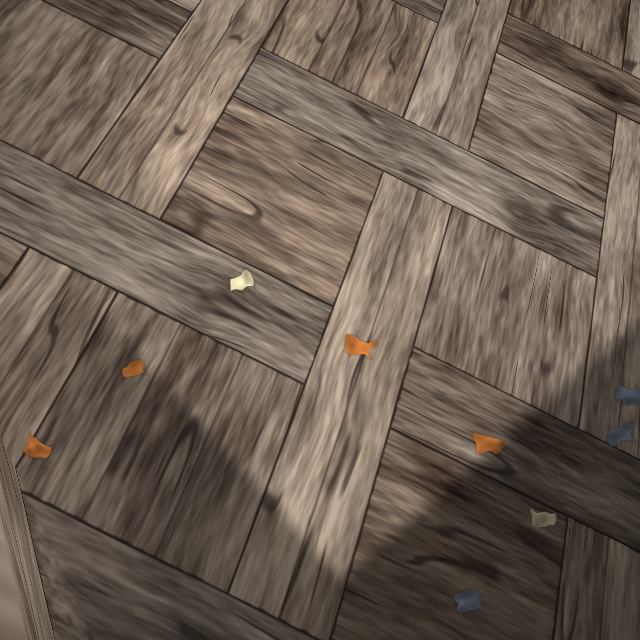
Give the GLSL for this texture, as a Shadertoy shader.

```glsl
// Worn basket-weave parquet seen at an angle, with a shaft of light and scraps of paper.

// Wood colours
const vec3 DARK_WOOD = vec3(0.17, 0.13, 0.11);
const vec3 PALE_WOOD = vec3(0.62, 0.56, 0.50);
const vec3 JOINT = vec3(0.13, 0.10, 0.09);
// Scrap colours
const vec3 ORANGE = vec3(0.70, 0.42, 0.20);
const vec3 CREAM = vec3(0.74, 0.70, 0.56);
const vec3 BLUE_GREY = vec3(0.47, 0.51, 0.56);
// Layout, in canvas units
const float STRIP = 0.32;                        // strip width per period
const vec2 VANISHING = vec2(1.126, -1.159);      // where the upright strips meet
const float BAND_SLOPE = 0.5;
const vec2 LIGHT_TIP = vec2(0.534, 0.90);
// Wear
const float BASE_TONE = 0.66;
const float PIECE_VARIATION = 0.14;
const float SCRAP_SIZE = 0.018;
const int SCRAPS = 9;

float hash(vec2 p) {
    return fract(sin(dot(p, vec2(127.1, 311.7))) * 43758.5453);
}

float noise(vec2 p) {
    vec2 i = floor(p), f = fract(p);
    f = f * f * (3.0 - 2.0 * f);
    return mix(mix(hash(i), hash(i + vec2(1, 0)), f.x),
               mix(hash(i + vec2(0, 1)), hash(i + vec2(1, 1)), f.x), f.y);
}

// Canvas point (y down) to weave coordinates, one period per unit
vec2 floorPlane(vec2 p) {
    float s = (VANISHING.x - p.x) / (p.y - VANISHING.y);
    float t = p.y - BAND_SLOPE * p.x;
    float u = (0.70 - s) / (0.167 * s + 0.269);
    float bend = STRIP + (p.x - 0.23 * (p.y - 0.625)) / 0.156;
    return vec2(min(u, max(bend, 0.03)), (t + 0.130) / (0.311 + 0.172 * t));
}

vec3 wood(vec2 w) {
    // Find the box of the piece: upright strip, cross band or square
    vec2 cell = floor(w), f = fract(w);
    bool even = mod(cell.x + cell.y, 2.0) < 0.5;
    bool inStrip = f.x < STRIP, inBand = f.y < STRIP;
    vec2 lo = cell + STRIP, hi = cell + 1.0;
    bool across = even;
    float planks = 1.0, tone = BASE_TONE;
    if (inStrip && (!inBand || even)) {
        float j = (inBand || even) ? cell.y : cell.y + 1.0;
        lo = vec2(cell.x, j - 1.0 + STRIP);
        hi = vec2(cell.x + STRIP, j + 1.0);
        across = false; planks = 2.0; tone += 0.17;
    } else if (inBand) {
        float i = (inStrip || !even) ? cell.x : cell.x + 1.0;
        lo = vec2(i - 1.0 + STRIP, cell.y);
        hi = vec2(i + 1.0, cell.y + STRIP);
        across = true; tone -= 0.15;
    } else if (!even) planks = 1.0 + 2.0 * mod(cell.y, 2.0);
    vec2 edge = min(w - lo, hi - w);
    float gap = min(edge.x, edge.y);

    // Turn the grain along the piece, then split it into planks
    vec2 q = across ? w.yx : w, a = across ? lo.yx : lo, b = across ? hi.yx : hi;
    float lane = (q.x - a.x) / (b.x - a.x) * planks;
    float seam = abs(fract(lane + 0.5) - 0.5) * (b.x - a.x) / planks;
    float seed = hash(lo * 3.7 + 5.0);
    float plankSeed = hash(vec2(floor(lane) + 2.0, seed * 19.0));
    tone += PIECE_VARIATION * (seed + plankSeed - 1.0);

    // Fibres bend around a knot and wander a little along their length
    vec2 knot = q - mix(a, b, vec2(0.3 + 0.4 * plankSeed, 0.2 + 0.6 * seed));
    float knotPull = exp(-90.0 * dot(knot, knot)) * step(0.55, plankSeed);
    q.x += 0.022 * (noise(q * vec2(5, 4) + seed * 40.0) - 0.5) - 0.5 * knot.x * knotPull;
    q += plankSeed * 31.0;
    float patches = noise(q * vec2(4.0, 3.0) + 3.0);
    float broad = noise(q * vec2(14.0, 2.4));
    float middle = noise(q * vec2(46.0, 6.0));
    float fine = noise(q * vec2(95.0, 11.0));
    float hair = noise(q * vec2(165.0, 24.0));
    tone += 0.34 * (patches - 0.5) + 0.40 * (broad - 0.5) + 0.36 * (middle - 0.5);
    tone += 0.34 * (fine - 0.5) + 0.26 * (hair - 0.5) - 0.2 * knotPull;

    // Long cracks, broken by a mask
    float ridge = abs(noise(q * vec2(15.0, 1.6) + 7.0) - 0.5);
    float crack = (1.0 - smoothstep(0.01, 0.05, ridge)) * smoothstep(0.5, 0.75, noise(q * vec2(5, 6)));
    vec3 col = mix(DARK_WOOD, PALE_WOOD, clamp(tone, -0.1, 1.12));
    col *= mix(vec3(1.03, 0.99, 0.95), vec3(0.98, 1.0, 1.02), seed);
    col = mix(col, JOINT, 0.6 * crack);
    col = mix(JOINT, col, mix(0.55, 1.0, smoothstep(0.0, 0.007, seam)));
    float joint = smoothstep(0.0, 0.008, gap + 0.005 * (middle - 0.4));
    return mix(JOINT, col, mix(0.2, 1.0, joint));
}

// Light falls above a soft V; the corners dim
float lighting(vec2 p) {
    float dx = p.x - LIGHT_TIP.x;
    float border = LIGHT_TIP.y - (dx < 0.0 ? -1.1 : 0.87) * dx;
    float strength = mix(0.40, 0.48, smoothstep(-0.05, 0.05, dx)) * smoothstep(-0.55, -0.2, dx);
    float shade = 1.0 - strength * smoothstep(-0.02, 0.03, p.y - border);
    vec2 spot = p - vec2(0.25, 0.17), c = p - vec2(0.54, 0.50);
    return shade * (1.18 + 0.25 * exp(-70.0 * dot(spot, spot)) - 0.75 * dot(c, c));
}

void mainImage(out vec4 fragColor, in vec2 fragCoord) {
    vec2 p = fragCoord / iResolution.xy;
    p.y = 1.0 - p.y;
    vec3 col = wood(floorPlane(p));

    // Scraps wander across in a wave, then trail down on the right
    for (int n = 0; n < SCRAPS; n++) {
        float i = float(n), k = i - 6.0;
        vec2 pos = n < 6 ? vec2(0.06 + 0.14 * i + 0.009 * i * i, 0.57 + 0.13 * cos(1.5 * i))
                         : vec2(0.97 - 0.12 * k, 0.68 + 0.13 * k);
        float turn = 0.9 * (hash(vec2(i, 3.0)) - 0.5);
        vec2 d = mat2(cos(turn), sin(turn), -sin(turn), cos(turn)) * (p - pos);
        float crumple = noise(d * 90.0 + i * 17.0);
        vec2 box = abs(d) - SCRAP_SIZE * vec2(1.15, 0.75);
        float dist = max(box.x, box.y) + 0.014 * (crumple - 0.4);
        vec3 paper = mod(i, 5.0) == 2.0 ? CREAM : (n < 5 ? ORANGE : BLUE_GREY);
        paper *= 0.75 + 0.5 * crumple;
        col *= 1.0 - 0.25 * (1.0 - smoothstep(-0.002, 0.005, dist));
        col = mix(paper, col, smoothstep(-0.0015, 0.0015, dist));
    }
    fragColor = vec4(clamp(col * lighting(p), 0.0, 1.0), 1.0);
}
```
